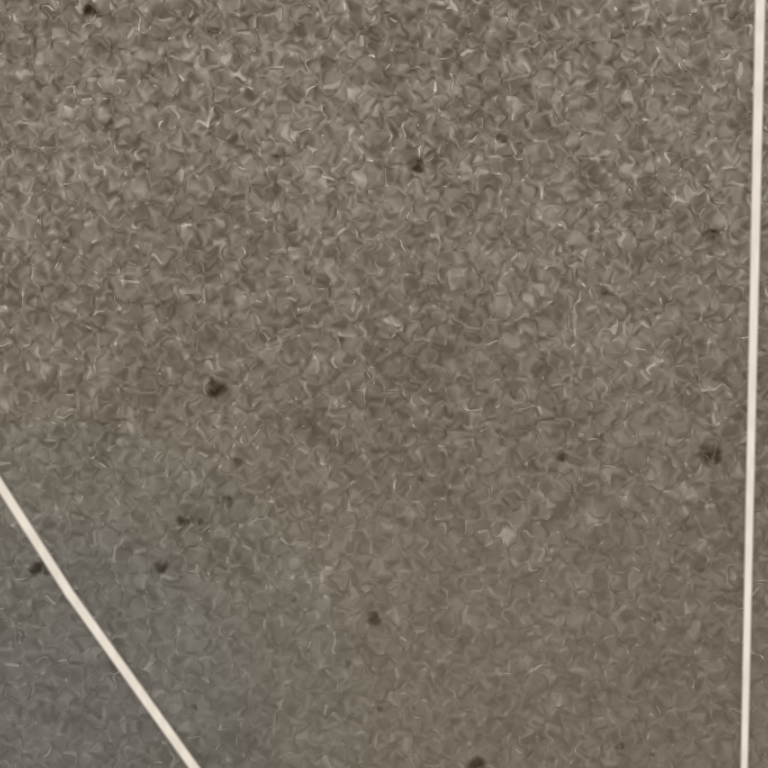
Give the GLSL for this texture, as a Shadertoy shader.

```glsl
float hash(vec2 cell) {
    uvec2 q = uvec2(ivec2(cell)) * uvec2(1597334673u, 3812015801u);
    uint h = (q.x ^ q.y) * 1597334673u;
    h = (h ^ (h >> 15)) * 2246822519u;
    return float((h ^ (h >> 13)) >> 8) / 16777216.0;
}

float noise(vec2 p) {
    vec2 i = floor(p), f = fract(p);
    f = f * f * (3.0 - 2.0 * f);
    return mix(mix(hash(i), hash(i + vec2(1, 0)), f.x),
               mix(hash(i + vec2(0, 1)), hash(i + vec2(1, 1)), f.x), f.y);
}

float segmentDistance(vec2 p, vec2 a, vec2 b) {
    vec2 ab = b - a;
    return length(p - a - ab * clamp(dot(p - a, ab) / dot(ab, ab), 0.0, 1.0));
}

// Mineral grain: soft mottling with bright curled flecks
float stoneGrain(vec2 p) {
    vec2 warp = vec2(noise(p * 85.0), noise(p * 85.0 + 47.0)) - 0.5;
    vec2 q = p + warp * 0.012;
    float grain = 0.12 * (noise(q * 125.0) - 0.5)
                + 0.09 * (noise(q * 210.0 + 19.0) - 0.5)
                + 0.06 * (noise(p * 48.0 + 71.0) - 0.5);
    float fleck = smoothstep(0.70, 0.98, noise(q * vec2(112.0, 92.0) + 133.0));
    float sparkle = smoothstep(0.87, 1.0, noise(q * 105.0 + 211.0));
    return grain + fleck * 0.10 + sparkle * 0.14;
}

// Large dark inclusions: centre and radius
const vec3 PITS[16] = vec3[16](
    vec3(0.542, 0.784, 0.012), vec3(0.282, 0.495, 0.012),
    vec3(0.924, 0.408, 0.015), vec3(0.490, 0.195, 0.011),
    vec3(0.729, 0.406, 0.008), vec3(0.297, 0.348, 0.008),
    vec3(0.241, 0.322, 0.009), vec3(0.208, 0.262, 0.010),
    vec3(0.050, 0.259, 0.012), vec3(0.620, 0.004, 0.013),
    vec3(0.926, 0.694, 0.011), vec3(0.772, 0.688, 0.007),
    vec3(0.656, 0.816, 0.008), vec3(0.280, 0.958, 0.009),
    vec3(0.117, 0.986, 0.012), vec3(0.365, 0.800, 0.008));

float pitShade(vec2 p) {
    vec2 q = p + 0.009 * (vec2(noise(p * 95.0 + 9.0), noise(p * 95.0 + 83.0)) - 0.5);
    float shade = 0.0;
    for (int i = 0; i < 16; i++) {
        float r = PITS[i].z;
        float d = length((q - PITS[i].xy) * vec2(0.9, 1.1));
        float depth = clamp(r * 85.0, 0.6, 1.0);
        shade = max(shade, depth * (1.0 - smoothstep(r * 0.35, r * 1.25, d)));
    }
    // Sparse faint specks, one candidate per cell
    vec2 cell = floor(q * 17.0);
    vec2 centre = 0.25 + 0.5 * vec2(hash(cell + 31.0), hash(cell + 67.0));
    float speck = 1.0 - smoothstep(0.03, 0.12, length(fract(q * 17.0) - centre));
    return max(shade, speck * 0.45 * step(0.87, hash(cell + 101.0)));
}

void mainImage(out vec4 fragColor, in vec2 fragCoord) {
    vec2 uv = fragCoord / iResolution.xy;
    float pixel = 1.0 / iResolution.y;

    // Stone, coarser and brighter towards the top
    float contrast = mix(0.6, 1.3, smoothstep(0.0, 0.95, uv.y));
    float tone = 0.438 + 0.035 * uv.y + 0.03 * (noise(uv * 7.0 + 5.0) - 0.5);
    tone += contrast * stoneGrain(uv);
    tone -= 0.19 * pitShade(uv);
    float coolCorner = 1.0 - smoothstep(0.1, 0.5, length(uv - vec2(0.06, 0.04)));
    tone -= 0.025 * coolCorner;
    vec3 tint = mix(vec3(0.0, -0.030, -0.082), vec3(-0.005, -0.022, -0.052), coolCorner);
    vec3 color = vec3(tone) + tint;

    // Pale joints between slabs
    float diagonal = segmentDistance(uv, vec2(-0.035, 0.423), vec2(0.090, 0.228));
    diagonal = min(diagonal, segmentDistance(uv, vec2(0.090, 0.228), vec2(0.274, -0.029)));
    diagonal -= 0.0066;
    float upright = abs(uv.x - mix(0.969, 0.990, uv.y)) - mix(0.0050, 0.0070, uv.y);
    float joint = min(diagonal, upright);
    color *= 1.0 - 0.10 * exp(-max(joint, 0.0) * 220.0);
    vec3 grout = vec3(0.91, 0.87, 0.81) + 0.05 * (noise(uv * vec2(150.0, 60.0)) - 0.5);
    grout *= 1.0 - 0.12 * smoothstep(-0.004, 0.0, joint);
    float blur = 0.0012 + pixel;
    color = mix(color, grout, 1.0 - smoothstep(-blur, blur, joint));

    fragColor = vec4(clamp(color, 0.0, 1.0), 1.0);
}
```
